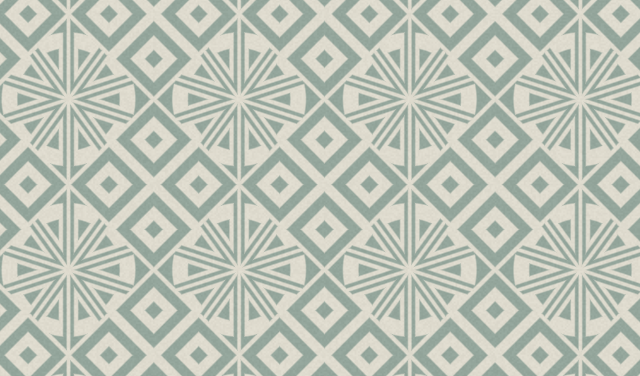
Write a Shadertoy shader that draws this pattern.

```glsl
// Two-tone geometric tiling: ten-petalled wheels in diamond cells alternate
// with groups of four nested diamonds. Each square tile is folded by symmetry
// and drawn with signed distances, then given a faint printed grain.

const float PI = 3.14159265;
const vec3 SAGE  = vec3(0.580, 0.650, 0.610);
const vec3 CREAM = vec3(0.872, 0.858, 0.808);

// Placement, in canvas heights
const float TILE = 0.4538;
const vec2 WHEEL_ORIGIN = vec2(0.1822, 0.2822);

// Lengths below are in tiles
const float SOFTNESS       = 0.0064;
const float CELL_REACH     = 0.480;
const float PETALS         = 10.0;
const float SPOKE_HALF     = 0.0108;
const float PETAL_INSET    = 0.032;
const float PETAL_RADIUS   = 0.392;
const float WEDGE_INSET    = 0.057;
const float WEDGE_RADIUS   = 0.300;
const float WEDGE_REACH    = 0.430;
const float DIAMOND_OFFSET = 0.263;
const float DIAMOND_OUTER  = 0.2205;
const float DIAMOND_RING   = 0.138;
const float DIAMOND_CORE   = 0.052;

const float GRAIN_SCALE  = 220.0; // grains per canvas height
const float GRAIN_AMOUNT = 0.035;

float hash(vec2 p) {
    return fract(sin(dot(p, vec2(127.1, 311.7))) * 43758.5453);
}

float valueNoise(vec2 p) {
    vec2 i = floor(p), f = fract(p);
    f = f * f * (3.0 - 2.0 * f);
    return mix(mix(hash(i), hash(i + vec2(1, 0)), f.x),
               mix(hash(i + vec2(0, 1)), hash(i + vec2(1, 1)), f.x), f.y);
}

float diamond(vec2 p, float reach) {
    return (abs(p.x) + abs(p.y) - reach) * sqrt(0.5);
}

// Sage parts of the wheel cell; negative inside
float wheel(vec2 p) {
    float sector = 2.0 * PI / PETALS;
    float radius = length(p);
    float angle = atan(p.y, p.x + 1e-6);
    float folded = abs(angle - sector * floor(angle / sector + 0.5));
    float spokeDist = radius * sin(0.5 * sector - folded);

    float petal = max(PETAL_INSET - spokeDist, radius - PETAL_RADIUS);
    float wedge = max(WEDGE_INSET - spokeDist, radius - WEDGE_RADIUS);
    wedge = max(wedge, diamond(p, WEDGE_REACH));
    float ground = max(diamond(p, CELL_REACH), SPOKE_HALF - spokeDist);
    return max(ground, min(-petal, wedge));
}

// Sage frames and cores of four diamonds around the group centre
float diamondGroup(vec2 p) {
    p = abs(p);
    if (p.y > p.x) p = p.yx;
    p.x -= DIAMOND_OFFSET;
    float frame = max(diamond(p, DIAMOND_OUTER), -diamond(p, DIAMOND_RING));
    return min(frame, diamond(p, DIAMOND_CORE));
}

void mainImage(out vec4 fragColor, in vec2 fragCoord) {
    vec2 uv = fragCoord / iResolution.y;

    // Repeat: wheels at tile centres, diamond groups at tile corners
    vec2 p = fract((uv - WHEEL_ORIGIN) / TILE + 0.5) - 0.5;
    float dist = min(wheel(p), diamondGroup(0.5 - abs(p)));

    // Smooth edges
    float blur = max(SOFTNESS, 1.0 / (iResolution.y * TILE));
    vec3 color = mix(SAGE, CREAM, smoothstep(-blur, blur, dist));

    // Printed grain
    color += GRAIN_AMOUNT * (valueNoise(uv * GRAIN_SCALE) - 0.5);
    fragColor = vec4(color, 1.0);
}
```
